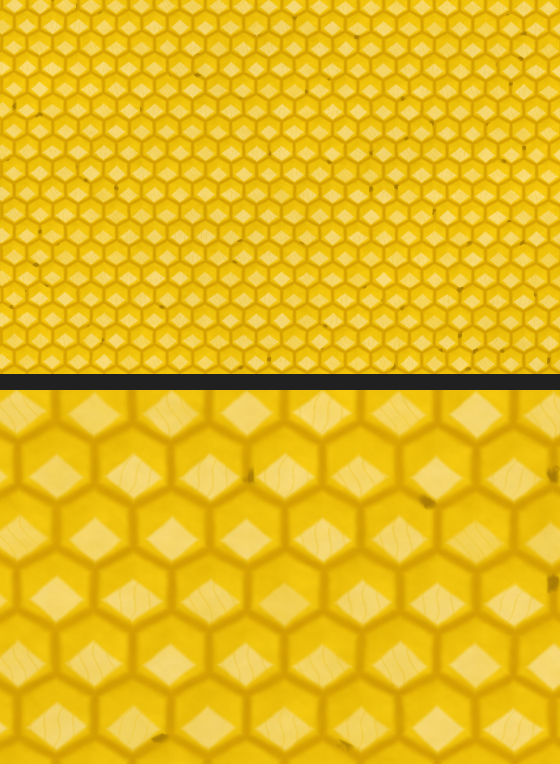
Top, the full canvas; bottom, a detail of the centre.
Reproduce this pattern procedurally as a Shadertoy shader.

```glsl
const vec2 LATTICE = vec2(1.0, 1.7320508);
const float CELLS_ACROSS = 22.0;
const float ROW_STRETCH = 1.053;

const vec3 WALL_DARK = vec3(0.81, 0.60, 0.01);
const vec3 WALL_LIGHT = vec3(0.88, 0.69, 0.01);
const vec3 FACE_SHADE = vec3(0.905, 0.725, 0.02);
const vec3 FACE_LIT = vec3(0.96, 0.79, 0.06);
const vec3 FLOOR_EDGE = vec3(0.95, 0.81, 0.30);
const vec3 FLOOR_PALE = vec3(0.965, 0.85, 0.46);
const vec3 SPECK = vec3(0.58, 0.42, 0.02);

vec2 hash2(vec2 p) {
    vec3 h = fract(p.xyx * vec3(0.1031, 0.1030, 0.0973));
    h += dot(h, h.yzx + 33.33);
    return fract((h.xx + h.yz) * h.zy);
}

// Layered sines, roughly -1 to 1
float waves(vec2 p) {
    float sum = 0.0, gain = 0.5;
    for (int i = 0; i < 4; i++) {
        sum += gain * sin(p.x + 1.7 * sin(p.y)) * cos(p.y * 0.9 - p.x * 0.4);
        p = mat2(1.5, 1.2, -1.2, 1.5) * p + 2.3;
        gain *= 0.6;
    }
    return sum;
}

// Cellular noise: distance to the nearest point and its random value
vec2 cellular(vec2 p) {
    vec2 base = floor(p), nearest = vec2(9.0, 0.0);
    for (int y = -1; y <= 1; y++)
    for (int x = -1; x <= 1; x++) {
        vec2 tile = base + vec2(x, y);
        float d = length(tile + hash2(tile) - p);
        if (d < nearest.x) nearest = vec2(d, hash2(tile + 71.0).x);
    }
    return nearest;
}

// Offset from the nearest centre of a staggered lattice
vec2 hexLocal(vec2 q) {
    vec2 a = q - LATTICE * floor(q / LATTICE + 0.5);
    vec2 b = q - LATTICE * (floor(q / LATTICE) + 0.5);
    return dot(a, a) < dot(b, b) ? a : b;
}

float hexInset(vec2 p) {
    p = abs(p);
    return 0.5 - max(p.x, dot(p, vec2(0.5, 0.8660254)));
}

float diamond(vec2 p, vec2 halfSize) {
    p = abs(p) / halfSize;
    return (p.x + p.y - 1.0) * halfSize.x * halfSize.y / length(halfSize);
}

float fill(float d, float soft) {
    return 1.0 - smoothstep(-soft, soft, d);
}

// Two upper faces meeting at a soft ridge
vec3 faceColor(vec2 p, float mottle) {
    float side = smoothstep(-0.12, 0.12, p.x);
    float lit = mix(0.40, 0.68, side) + 0.35 * mottle;
    lit += 0.30 * smoothstep(0.42, 0.05, p.y) - 0.22;
    return mix(FACE_SHADE, FACE_LIT, clamp(lit, 0.0, 1.0));
}

// Pale floor with fine slanted scratches
vec3 floorColor(vec2 p, vec2 seed, float mottle) {
    float slant = mix(-0.5, 0.7, seed.x);
    float streak = sin((p.x - slant * p.y) * 34.0 + seed.y * 20.0 + 2.0 * sin(p.y * 9.0));
    float scratch = smoothstep(0.75, 1.0, streak) * step(0.35, seed.y);
    float pale = 0.72 + 0.35 * mottle + 0.5 * (seed.x - 0.5) - 0.55 * scratch;
    return mix(FLOOR_EDGE, FLOOR_PALE, clamp(pale, 0.0, 1.0));
}

void mainImage(out vec4 fragColor, in vec2 fragCoord) {
    float pixel = CELLS_ACROSS / iResolution.x;
    vec2 q = fragCoord * pixel * vec2(1.0, ROW_STRETCH);

    // Slight tilt and hand-pressed wobble
    vec2 grid = q - vec2(9.568, 10.155);
    grid.y += 0.006 * grid.x;
    grid += 0.025 * vec2(waves(q * 0.8), waves(q * 0.9 + 5.0));
    grid += 0.014 * vec2(waves(q * 4.0), waves(q * 4.0 + 9.0));

    vec2 local = hexLocal(grid);
    vec2 id = floor((grid - local) * 2.0 / LATTICE + 0.5);
    vec2 seed = hash2(id + 100.0), vary = hash2(id + 231.0);
    float mottle = waves(q * 5.0);

    // Waxy faces, then the diamond floor of each cell
    vec3 color = faceColor(local, mottle);
    vec2 center = vec2(0.0, -0.17) + 0.04 * (vary - 0.5);
    vec2 halfSize = vec2(0.36, 0.31) * (0.92 + 0.16 * vec2(seed.y, vary.x));
    float floorMask = fill(diamond(local - center, halfSize), max(0.035, pixel));
    floorMask *= 0.8 + 0.2 * smoothstep(0.0, 0.35, vary.y);
    color = mix(color, floorColor(local - center, seed, mottle), floorMask);

    // Soft dark walls
    float inset = hexInset(local) + 0.012 * mottle;
    float wall = 1.0 - smoothstep(0.035, max(0.13, pixel * 2.0), inset);
    float core = 1.0 - smoothstep(0.0, 0.10, inset);
    vec3 wallColor = mix(WALL_LIGHT, WALL_DARK, clamp(core * 0.85 + 0.25 * mottle, 0.0, 1.0));
    color = mix(color, wallColor, 0.9 * wall);

    // Sparse crumbs caught along the walls
    vec2 crumb = cellular(q * 1.6 + 0.15 * waves(q * 7.0));
    float crumbMask = fill(crumb.x - 0.16, 0.09) * step(0.86, crumb.y);
    color = mix(color, SPECK, 0.65 * crumbMask * smoothstep(0.1, 0.8, wall));

    // Broad unevenness and fine grain
    color *= 1.0 + 0.018 * waves(q * 0.35) + 0.012 * waves(q * 13.0);
    fragColor = vec4(clamp(color, 0.0, 1.0), 1.0);
}
```
